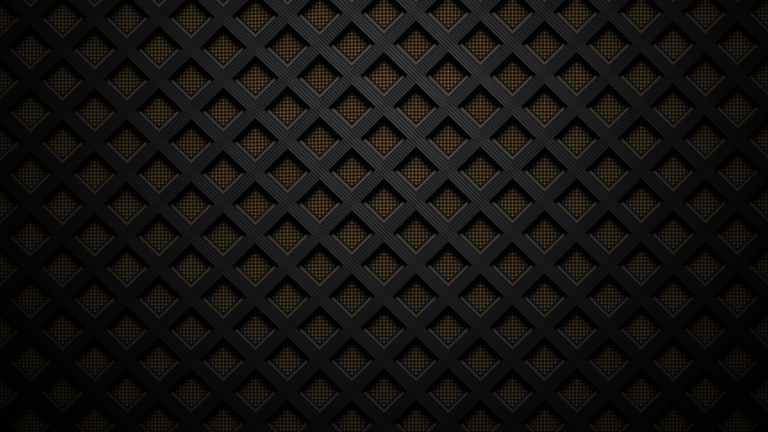
A WebGL 1 fragment shader for this pattern:

```glsl
precision highp float;
// Dark ribbed diamond lattice with bevelled holes over a brown woven mesh.

uniform vec2 u_resolution;

// Layout, in units of canvas height; the origin is the canvas centre
const float PITCH_X = 0.1488;
const vec2 PITCH_Y = vec2(0.1443, 0.1463);   // row pitch at left, right
const vec2 WARP_SPAN = vec2(-0.45, 0.04);    // where the row pitch changes
const float ROW_ORIGIN = -0.405;

// Hole profile, in units of one diagonal cell
const float HOLE_HALF = 0.365;
const float BEVEL_WIDTH = 0.085;
const float MESH_HALF = 0.25;
const float MESH_ROUND = 0.07;
const vec2 MESH_SHIFT = vec2(-0.025, 0.025);
const float RIBS_PER_CELL = 16.0;
const float THREADS_PER_CELL = 18.0;

// Colours and light
const vec3 STRAP_COLOR = vec3(0.182, 0.183, 0.185);
const vec3 BEVEL_COLOR = vec3(0.30, 0.30, 0.30);
const vec3 GAP_COLOR = vec3(0.012, 0.011, 0.010);
const vec3 MESH_COLOR = vec3(0.47, 0.37, 0.25);
const vec2 LIGHT_CENTER = vec2(0.02, 0.27);
const float LIGHT_FALLOFF = 2.6;
const float BEVEL_FALLOFF = 1.6;
const float MESH_FALLOFF = 1.3;
const float RIB_DEPTH = 0.27;
const float HOLE_VARIATION = 0.12;
const float TAU = 6.2831853;

float hash(vec2 cell) {
  return fract(sin(dot(cell, vec2(127.1, 311.7))) * 4375.85);
}

float roundedBox(vec2 p, float halfSize, float radius) {
  vec2 d = abs(p) - halfSize + radius;
  return length(max(d, 0.0)) + min(max(d.x, d.y), 0.0) - radius;
}

// 1 inside a negative distance, 0 outside
float cover(float d, float blur) {
  return 1.0 - smoothstep(-blur, blur, d);
}

// Contrast left in a repeated line once it nears pixel size
float lineContrast(float cyclesPerPixel) {
  return 1.0 - smoothstep(0.4, 0.9, cyclesPerPixel);
}

// Square threads crossing at right angles
float weave(vec2 q, float pixel) {
  vec2 wave = 0.5 + 0.5 * cos(TAU * THREADS_PER_CELL * q);
  vec2 thread = mix(vec2(0.4), vec2(1.0), wave);
  float contrast = lineContrast(THREADS_PER_CELL * pixel);
  return mix(0.49, thread.x * thread.y, contrast);
}

void main() {
  vec2 p = (gl_FragCoord.xy - 0.5 * u_resolution) / u_resolution.y;

  // Slightly warped grid, turned so that holes lie on whole numbers
  float pitchY = mix(PITCH_Y.x, PITCH_Y.y,
                     smoothstep(WARP_SPAN.x, WARP_SPAN.y, p.x));
  vec2 q = vec2(p.x / PITCH_X, (p.y - ROW_ORIGIN) / pitchY);
  vec2 diagonal = vec2(q.x + q.y, q.x - q.y);
  vec2 cell = floor(diagonal + 0.5);
  vec2 f = diagonal - cell;
  float pixel = 1.0 / (PITCH_X * u_resolution.y);
  float blur = 0.8 * pixel;

  // Distances to the hole outline, and to its lower and upper edges
  float lower = max(-f.x, f.y);
  float upper = max(f.x, -f.y);
  float hole = max(lower, upper) - HOLE_HALF;

  // Light fades quickly on the straps, slowly on bevels and mesh
  vec2 fromLight = p - LIGHT_CENTER;
  float reach = dot(fromLight, fromLight);
  float light = exp(-LIGHT_FALLOFF * reach);
  float bevelLight = exp(-BEVEL_FALLOFF * reach);
  float meshLight = exp(-MESH_FALLOFF * reach);

  // Ribbed straps; falling straps catch a little more light
  float falling = smoothstep(-0.06, 0.06, abs(f.x) - abs(f.y));
  float ribContrast = lineContrast(RIBS_PER_CELL * pixel * 1.414);
  float rib = 1.0 + RIB_DEPTH * ribContrast * sin(TAU * RIBS_PER_CELL * diagonal.x);
  vec3 strap = STRAP_COLOR * light * rib * mix(0.88, 1.04, falling);

  // Mesh seen through the hole, shaded by the upper edges
  float meshShape = roundedBox(f - MESH_SHIFT, MESH_HALF, MESH_ROUND);
  float meshMask = cover(meshShape, 0.04 + blur);
  float shade = 1.0 - 0.35 * smoothstep(0.02, MESH_HALF, upper);
  float variation = 1.0 + HOLE_VARIATION * (hash(cell) - 0.5);
  vec3 mesh = MESH_COLOR * weave(q, pixel) * meshLight * shade * variation;
  vec3 inside = mix(GAP_COLOR * meshLight, mesh, meshMask);

  // Rounded bevel along the two lower edges
  float across = clamp((lower - HOLE_HALF + BEVEL_WIDTH) / BEVEL_WIDTH, 0.0, 1.0);
  float bevelMask = smoothstep(-blur, blur, lower - HOLE_HALF + BEVEL_WIDTH)
                  * cover(upper - HOLE_HALF + BEVEL_WIDTH, 0.03 + blur);
  vec3 bevel = BEVEL_COLOR * bevelLight * (0.2 + 0.8 * sin(0.5 * TAU * across));
  inside = mix(inside, bevel, bevelMask);

  vec3 color = mix(strap, inside, cover(hole, blur));
  gl_FragColor = vec4(color, 1.0);
}
```
